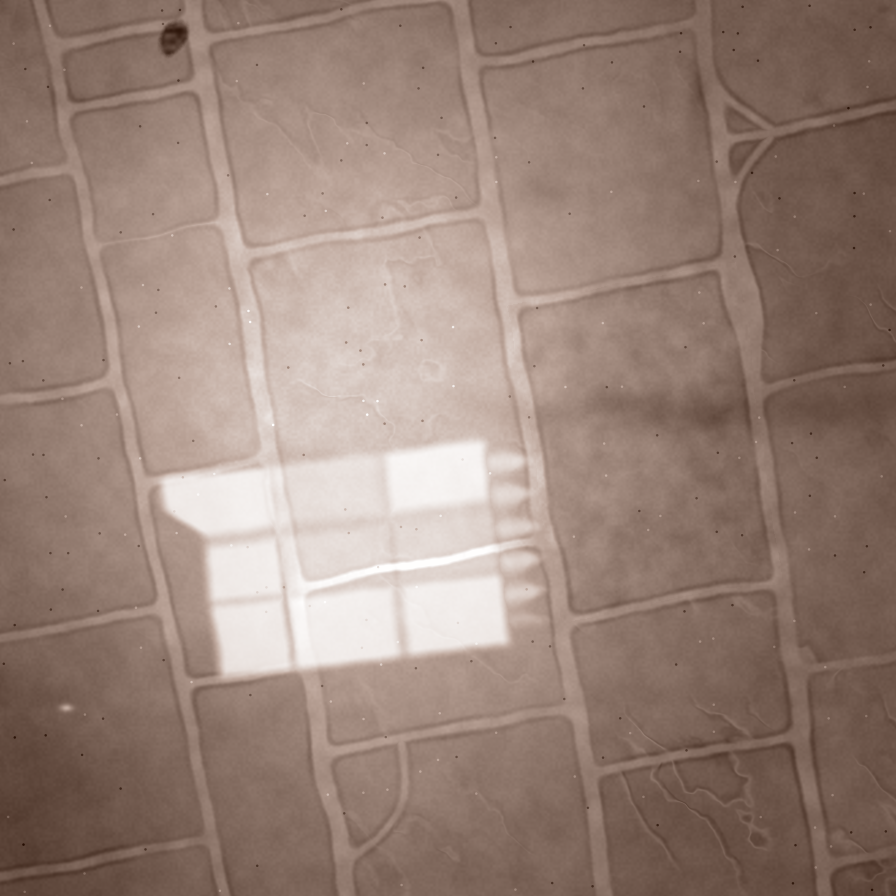
Write a three.js fragment shader that draws this texture.

```glsl
// Worn flagstone floor with pale mortar and a patch of window light.
#define LEAN 0.19
#define WOBBLE 0.007
#define FILLET 0.014
#define CROSS_WIDTH 0.0040
#define MORTAR_LIFT 0.075
#define STONE_VARIATION 0.045
#define GRAIN 0.075
#define CLEFT_LIFT 0.055
#define AMBIENT 0.385
#define GLOW 0.44
#define WINDOW_LIGHT 0.98

varying vec2 vUv;

float hash(vec2 p) {
  vec3 q = fract(vec3(p.xyx) * 0.1031);
  q += dot(q, q.yzx + 33.33);
  return fract((q.x + q.y) * q.z);
}

float noise(vec2 p) {
  vec2 i = floor(p), f = fract(p);
  f = f * f * (3.0 - 2.0 * f);
  return mix(mix(hash(i), hash(i + vec2(1, 0)), f.x),
             mix(hash(i + vec2(0, 1)), hash(i + vec2(1, 1)), f.x), f.y);
}

float fbm(vec2 p) {
  float sum = 0.0, amp = 0.5;
  for (int i = 0; i < 5; i++) {
    sum += amp * noise(p);
    p = mat2(1.6, 1.2, -1.2, 1.6) * p + 7.3;
    amp *= 0.5;
  }
  return sum;
}

float smin(float a, float b, float k) {
  float h = max(k - abs(a - b), 0.0) / k;
  return min(a, b) - h * h * k * 0.25;
}

float segment(vec2 p, vec2 a, vec2 b) {
  vec2 d = b - a;
  return length(p - a - d * clamp(dot(p - a, d) / dot(d, d), 0.0, 1.0));
}

float blob(vec2 p, vec2 centre, vec2 radius) {
  vec2 d = (p - centre) / radius;
  return exp(-dot(d, d));
}

float band(float x, float lo, float hi, float soft) {
  return smoothstep(lo - soft, lo + soft, x) * (1.0 - smoothstep(hi - soft, hi + soft, x));
}

// Leaning heights of the cross joints in each column
vec4 crossJoints(float column) {
  if (column < 0.5) return vec4(0.205, 0.449, 0.714, 0.979);
  if (column < 1.5) return vec4(0.061, 0.138, 0.569, 0.805);
  if (column < 2.5) return vec4(0.087, 0.336, 0.717, 0.910);
  if (column < 3.5) return vec4(0.173, 0.449, 0.812, 0.990);
  return vec4(0.308, 0.595, 0.920, 1.139);
}

// Signed distance to mortar, column and row of the stone; y runs down
vec3 paving(vec2 p) {
  vec2 q = p + WOBBLE * (vec2(fbm(p * 14.0), fbm(p * 14.0 + 40.0)) - 0.5) * 2.0;
  vec4 lines = vec4(0.045, 0.215, 0.512, 0.781) + vec4(0.207, 0.172, 0.165, 0.140) * q.y;
  float column = dot(step(lines, vec4(q.x)), vec4(1));
  vec4 widths = vec4(0.0055, 0.0085, 0.0080, 0.0075 + 0.012 * blob(p, vec2(0.81, 0.33), vec2(0.1, 0.06)));
  vec4 along = abs(q.x - lines) - widths;
  float d = min(min(along.x, along.y), min(along.z, along.w));
  float height = q.y + LEAN * q.x;
  vec4 joints = crossJoints(column);
  vec4 gaps = abs(height - joints);
  float cross = min(min(gaps.x, gaps.y), min(gaps.z, gaps.w)) - CROSS_WIDTH;
  float row = dot(step(joints, vec4(height)), vec4(1));
  if (column == 1.0) cross = min(cross, abs(height - 0.296) - 0.0005);
  if (column == 2.0 && row > 3.5) cross = min(cross, abs(length(q - vec2(0.345, 0.859)) - 0.107) - 0.003);
  if (column == 4.0) {
    float wedge = min(segment(q, vec2(0.80, 0.10), vec2(0.86, 0.143)), segment(q, vec2(0.86, 0.143), vec2(0.815, 0.22)));
    cross = min(cross, wedge - 0.003);
  }
  return vec3(smin(d, cross, FILLET), column, row);
}

// Light through the panes, broken by soft glazing bars
float windowLight(vec2 p) {
  vec2 q = vec2(p.x - 0.12 * p.y, p.y + 0.12 * p.x);
  q += 0.006 * (fbm(p * 22.0) - 0.5);
  float left = 0.155 - 0.040 * band(q.y, 0.54, 0.608, 0.022);
  float panes = band(q.x, left, 0.482, 0.009) * band(q.y, 0.556, 0.787, 0.008);
  float bars = max(band(q.x, 0.359, 0.369, 0.008) * 0.5, band(q.x, 0.236, 0.243, 0.006) * 0.55);
  bars = max(bars, max(band(q.y, 0.625, 0.637, 0.009) * 0.5, band(q.y, 0.700, 0.708, 0.007) * 0.35));
  float dim = band(q.x, 0.243, 0.362, 0.008) * band(q.y, 0.54, 0.705, 0.008);
  dim = max(dim, band(q.x, 0.36, 0.50, 0.008) * band(q.y, 0.635, 0.705, 0.008));
  float lobes = 0.5 + 0.5 * cos((q.y - 0.584) * 170.0);
  float fringe = band(q.x, 0.480, 0.505 + 0.022 * lobes, 0.012) * band(q.y, 0.565, 0.765, 0.012);
  return max(panes * (1.0 - bars) * (1.0 - 0.36 * dim), fringe * (0.25 + 0.45 * lobes));
}

void main() {
  vec2 p = vec2(vUv.x, 1.0 - vUv.y);
  vec3 stone = paving(p);
  float mortar = 1.0 - smoothstep(-0.002, 0.003, stone.x);
  // Broad glow and shade
  vec2 fall = (p - vec2(0.39, 0.44)) / vec2(0.40, p.y < 0.44 ? 0.43 : 0.48);
  float light = AMBIENT + GLOW * exp(-dot(fall, fall));
  light -= 0.10 * blob(p, vec2(0.03, 0.87), vec2(0.22, 0.2));
  light -= 0.10 * blob(p, vec2(0.74, 0.46), vec2(0.16, 0.022)) + 0.05 * blob(p, vec2(0.93, 0.45), vec2(0.12, 0.03));
  light -= 0.07 * (blob(p, vec2(0.61, 0.21), vec2(0.035, 0.02)) + blob(p, vec2(0.78, 0.1), vec2(0.012, 0.05)));
  // Stone tone, grain and split layers
  float seed = stone.y * 5.0 + stone.z;
  float rough = stone.y == 3.0 && stone.z == 2.0 ? 2.0 : 1.0;
  light += (hash(vec2(seed, 3.0)) - 0.5) * STONE_VARIATION * (1.0 - mortar);
  light += (fbm(p * 45.0) - 0.48) * GRAIN * rough + (fbm(p * 9.0) - 0.48) * 0.07 + (noise(p * 330.0) - 0.5) * 0.025;
  vec2 grain = vec2(dot(p, vec2(0.7)) * 3.0, dot(p, vec2(-0.7, 0.7)) * 8.0);
  float layers = fbm(grain + seed * 3.7 + fbm(p * 8.0) * 0.8) * 5.0;
  float crest = fract(layers) - 0.5;
  float strength = stone.y > 3.5 ? 0.9 : stone.y > 2.5 ? (stone.z > 2.5 ? 1.2 : 0.25) : stone.y > 1.5 ? 0.55 : 0.15;
  float cleft = exp(-crest * crest * 300.0) - 0.7 * exp(-pow(crest - 0.12, 2.0) * 160.0);
  light += cleft * strength * CLEFT_LIFT * smoothstep(0.3, 0.65, noise(p * 11.0 + 5.0)) * (1.0 - mortar);
  // Mortar and its shaded rim
  float rim = exp(-pow((stone.x - 0.004) / 0.003, 2.0)) * noise(p * 18.0);
  light += mortar * MORTAR_LIFT * (0.6 + 0.7 * noise(p * 60.0)) - rim * 0.09;
  // Scattered grit, one pit and one chip
  vec2 cell = floor(p * 48.0), spot = fract(p * 48.0) - 0.2 - 0.6 * vec2(hash(cell), hash(cell + 9.0));
  float grit = step(0.88, hash(cell + 21.0)) * (1.0 - smoothstep(0.03, 0.10, length(spot)));
  light += grit * (hash(cell + 31.0) > 0.6 ? 0.14 : -0.20);
  float pit = length((p - vec2(0.194, 0.042)) * mat2(1.2, 0.5, -0.3, 0.85)) + 0.01 * (fbm(p * 60.0) - 0.5);
  light -= 0.26 * (1.0 - smoothstep(0.014, 0.023, pit)) * (0.6 + 0.7 * noise(p * 150.0));
  light += 0.3 * blob(p, vec2(0.074, 0.79), vec2(0.007, 0.004));
  // Window patch and warm tint
  float sun = windowLight(p);
  light = mix(light, WINDOW_LIGHT + (light - 0.8) * 0.2, sun * 0.92);
  light += 0.10 * mortar * band(p.x, 0.33, 0.60, 0.01) * blob(p, vec2(0.47, 0.63), vec2(0.2, 0.05));
  light = clamp(light, 0.0, 1.0);
  float warmth = 1.0 - smoothstep(0.70, 1.05, light);
  gl_FragColor = vec4(max(light - vec3(0.0, 0.092, 0.138) * warmth, 0.0), 1.0);
}
```
